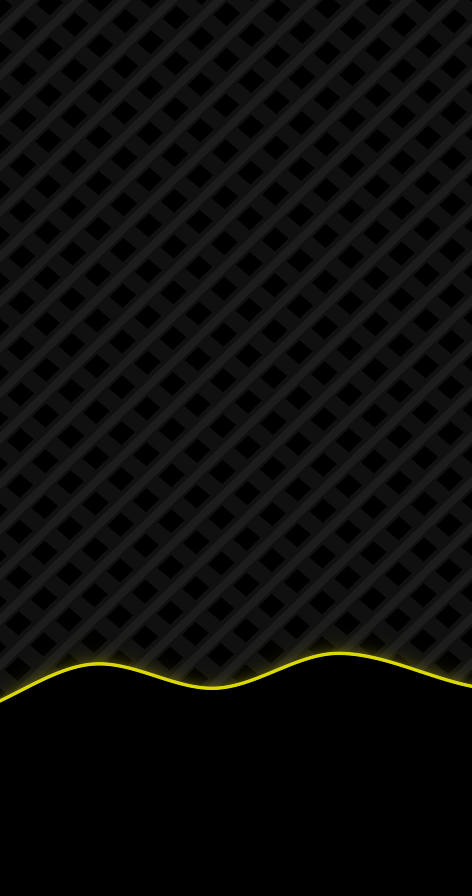
Reproduce this background procedurally as a WebGL 1 fragment shader.

```glsl
precision highp float;

uniform vec2 u_resolution;

// Lattice, in units of canvas height
const vec2 CELL_ORIGIN = vec2(0.2491, 0.5755);
const vec2 ALONG_STRIPE = vec2(0.0285, 0.0275);
const vec2 ACROSS_STRIPE = vec2(0.0280, -0.0236);
const float HOLE_HALF = 0.265;
const float STRIPE_CENTER = 0.53;
const float STRIPE_HALF = 0.125;

// Extremes of the wave, from left to right
const vec2 TROUGH_LEFT = vec2(-0.065, 0.1992);
const vec2 CREST_LEFT = vec2(0.1107, 0.2591);
const vec2 TROUGH_MID = vec2(0.2370, 0.2318);
const vec2 CREST_RIGHT = vec2(0.3776, 0.2708);
const vec2 TROUGH_RIGHT = vec2(0.5600, 0.2305);
const float LINE_HALF = 0.0019;
const float GLOW_REACH = 0.0065;
const float GLOW_STRENGTH = 0.45;

const vec3 HOLE_COLOR = vec3(0.0);
const vec3 BAR_COLOR = vec3(0.062);
const vec3 STRIPE_COLOR = vec3(0.108);
const vec3 LINE_COLOR = vec3(0.86, 0.85, 0.02);
const vec3 GLOW_COLOR = vec3(0.65, 0.62, 0.0);

float cross2(vec2 a, vec2 b) {
    return a.x * b.y - a.y * b.x;
}

// Soft-edged band: 1 inside the half width, 0 outside
float band(float dist, float halfWidth, float blur) {
    return 1.0 - smoothstep(halfWidth - blur, halfWidth + blur, dist);
}

// Height gained between two neighbouring extremes
float rise(vec2 start, vec2 end, float x) {
    return (end.y - start.y) * smoothstep(start.x, end.x, x);
}

float waveHeight(float x) {
    return TROUGH_LEFT.y
        + rise(TROUGH_LEFT, CREST_LEFT, x)
        + rise(CREST_LEFT, TROUGH_MID, x)
        + rise(TROUGH_MID, CREST_RIGHT, x)
        + rise(CREST_RIGHT, TROUGH_RIGHT, x);
}

vec3 lattice(vec2 p, float pixel) {
    // Solve for skewed coordinates with a hole at every integer pair
    vec2 d = p - CELL_ORIGIN;
    float area = cross2(ALONG_STRIPE, ACROSS_STRIPE);
    vec2 cell = vec2(cross2(d, ACROSS_STRIPE), cross2(ALONG_STRIPE, d)) / area;
    vec2 blur = 0.6 * pixel / abs(area)
        * vec2(length(ACROSS_STRIPE), length(ALONG_STRIPE));

    vec2 fromHole = abs(fract(cell + 0.5) - 0.5);
    float hole = band(fromHole.x, HOLE_HALF, blur.x)
        * band(fromHole.y, HOLE_HALF, blur.y);
    float fromStripe = abs(fract(cell.y - STRIPE_CENTER + 0.5) - 0.5);
    float stripe = band(fromStripe, STRIPE_HALF, blur.y);

    vec3 color = mix(BAR_COLOR, HOLE_COLOR, hole);
    return mix(color, STRIPE_COLOR, stripe);
}

void main() {
    float pixel = 1.0 / u_resolution.y;
    vec2 p = gl_FragCoord.xy * pixel;

    // Signed distance to the wave, positive above it
    float slope = (waveHeight(p.x + 0.001) - waveHeight(p.x - 0.001)) / 0.002;
    float dist = (p.y - waveHeight(p.x)) / sqrt(1.0 + slope * slope);
    float above = smoothstep(-pixel, pixel, dist);

    // Lattice and glow lie above the wave, black below
    vec3 color = lattice(p, pixel) * above;
    float glow = GLOW_STRENGTH * exp(-max(dist, 0.0) / GLOW_REACH) * above;
    color = mix(color, GLOW_COLOR, glow);
    color = mix(color, LINE_COLOR, band(abs(dist), LINE_HALF, 0.6 * pixel));

    gl_FragColor = vec4(color, 1.0);
}
```
